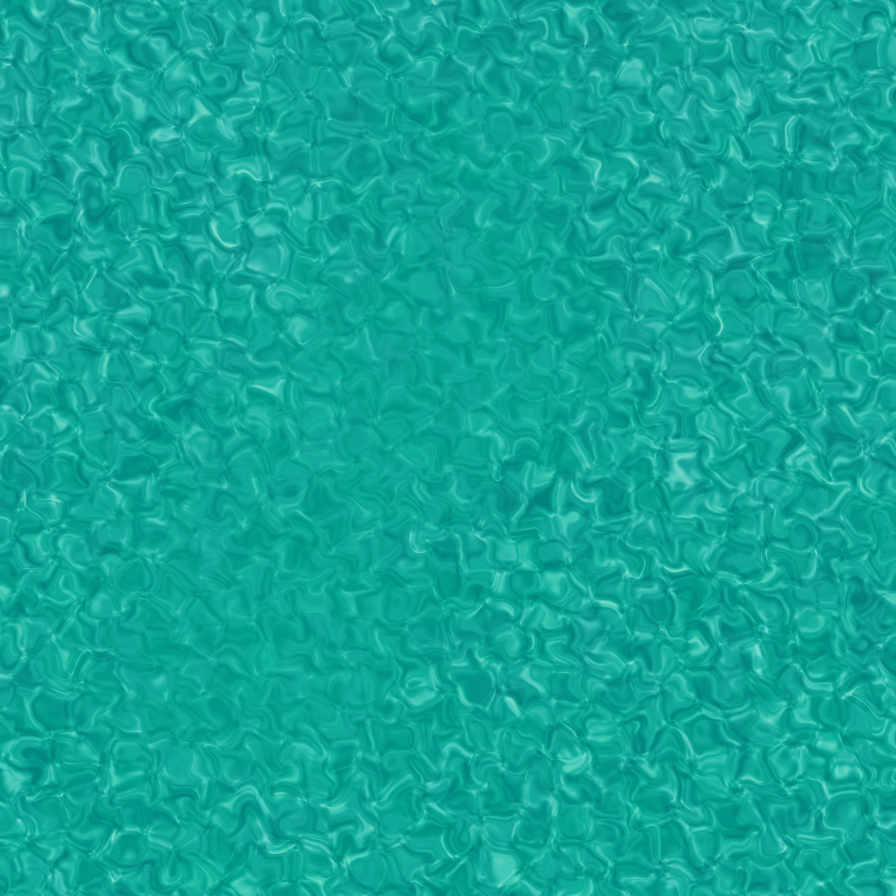
This texture is drawn by a Shadertoy shader. Its source:

```glsl
// Sunlit turquoise water seen from above: fine ripples with short pale glints
#define RIPPLE_FREQ 52.0
#define GLINT_FREQ 36.0
#define WARP 0.006
#define STRETCH 0.78
#define GLINT_GAIN 1.5
#define CALM_CONTRAST 0.62
#define ROUGH_CONTRAST 1.12
#define TONE_SHIFT -0.14
#define TINT 0.022

float hash(vec2 p) {
    vec3 q = fract(p.xyx * vec3(0.1031, 0.1030, 0.0973));
    q += dot(q, q.yzx + 33.33);
    return fract((q.x + q.y) * q.z);
}

float cornerSlope(vec2 cell, vec2 offset) {
    float angle = 6.2832 * hash(cell);
    return dot(vec2(cos(angle), sin(angle)), offset);
}

// Gradient noise scaled to a spread of about one
float noise(vec2 p) {
    vec2 cell = floor(p), f = p - cell;
    vec2 w = f * f * f * (f * (f * 6.0 - 15.0) + 10.0);
    vec2 e = vec2(1.0, 0.0);
    cell += 200.0;
    float low = mix(cornerSlope(cell, f), cornerSlope(cell + e, f - e), w.x);
    float high = mix(cornerSlope(cell + e.yx, f - e.yx), cornerSlope(cell + 1.0, f - 1.0), w.x);
    return 4.4 * mix(low, high, w.y);
}

// Pale, curved, broken crests: thin ridges kept only in patches
float glints(vec2 p) {
    float ridge = smoothstep(0.5, 0.0, abs(noise(p * GLINT_FREQ + 7.3)));
    float patches = smoothstep(0.0, 1.3, noise(p * GLINT_FREQ * 1.1 + 61.7));
    return ridge * patches;
}

float ripples(vec2 p) {
    return 0.70 * noise(p * RIPPLE_FREQ)
         + 0.56 * noise(p * RIPPLE_FREQ * 1.9 + 31.4)
         + 0.30 * noise(p * RIPPLE_FREQ * 3.5 + 83.1);
}

// 1 in the smooth diagonal band, 0 in the choppy water around it
float calmness(vec2 uv) {
    vec2 start = vec2(0.28, 0.25), along = vec2(0.24, 0.48);
    float t = clamp(dot(uv - start, along) / dot(along, along), 0.0, 1.0);
    float d = length(uv - start - along * t);
    return smoothstep(0.3, 0.0, d + 0.035 * noise(uv * 6.0 + 15.0));
}

vec3 waterColour(float tone) {
    vec3 c = mix(vec3(0.00, 0.52, 0.49), vec3(0.02, 0.58, 0.54), smoothstep(-2.8, -1.3, tone));
    c = mix(c, vec3(0.03, 0.63, 0.56), clamp((tone + 1.3) / 0.8, 0.0, 1.0));
    c = mix(c, vec3(0.08, 0.65, 0.61), clamp((tone + 0.5) / 0.6, 0.0, 1.0));
    c = mix(c, vec3(0.07, 0.68, 0.61), clamp((tone - 0.1) / 0.5, 0.0, 1.0));
    c = mix(c, vec3(0.16, 0.72, 0.66), clamp((tone - 0.6) / 0.65, 0.0, 1.0));
    c = mix(c, vec3(0.26, 0.78, 0.72), clamp((tone - 1.25) / 0.8, 0.0, 1.0));
    return mix(c, vec3(0.47, 0.85, 0.77), smoothstep(2.0, 3.8, tone));
}

void mainImage(out vec4 fragColor, in vec2 fragCoord) {
    vec2 uv = fragCoord / iResolution.y;

    // Crests run mostly from upper left to lower right
    vec2 dir = vec2(0.77, -0.64);
    vec2 p = vec2(dot(uv, dir) * STRETCH, dot(uv, vec2(-dir.y, dir.x)));
    p += WARP * vec2(noise(uv * 34.0 + 4.0), noise(uv * 34.0 + 50.0));

    float calm = calmness(uv);
    float tone = ripples(p) + GLINT_GAIN * glints(p);
    tone *= mix(ROUGH_CONTRAST, CALM_CONTRAST, calm);
    tone += TONE_SHIFT + 0.10 * noise(uv * 5.0 + 22.0);

    // Greyer toward the top, purer green low down and in the calm band
    float grey = uv.y - 0.5 - 0.5 * calm + 0.35 * noise(uv * 19.0 + 90.0);
    vec3 colour = waterColour(tone) + TINT * grey * vec3(1.0, -0.35, 0.45);

    fragColor = vec4(clamp(colour, 0.0, 1.0), 1.0);
}
```
